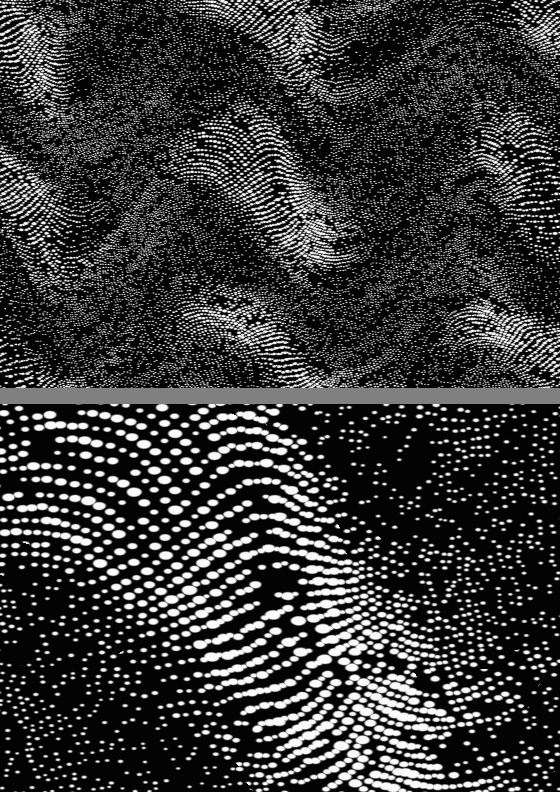
Top: the whole. Bottom: its middle third, enlarged.
This background is drawn by a Shadertoy shader. Its source:

```glsl
const float TAU = 6.28319;
const float WAVE_LENGTH = 0.71;
const float BAND_HEIGHT = 0.43;
const float GRID_DENSITY = 134.0;
const vec3 INK = vec3(0.012);
const vec3 CHALK = vec3(0.98);

float hash(vec2 p) {
    return fract(sin(dot(p, vec2(127.1, 311.7))) * 43758.5);
}

float noise(vec2 p) {
    vec2 i = floor(p);
    vec2 f = fract(p);
    f = f * f * (3.0 - 2.0 * f);
    return mix(mix(hash(i), hash(i + vec2(1, 0)), f.x),
               mix(hash(i + vec2(0, 1)), hash(i + vec2(1, 1)), f.x), f.y);
}

vec2 noise2(vec2 p) {
    return vec2(noise(p), noise(p + vec2(37.2, 91.7))) - 0.5;
}

// Bends space by broad swirls and fine ripples
vec2 swirl(vec2 p) {
    p += 0.085 * noise2(p * 4.5);
    return p + 0.010 * noise2(p * 21.0);
}

float wavePhase(float x) {
    return TAU * (x - 0.53) / WAVE_LENGTH;
}

// Height measured from the rolling wave
float waveLevel(vec2 p) {
    return p.y - 0.115 * cos(wavePhase(p.x));
}

float bandPhase(float level) {
    return TAU * (level - 0.5) / BAND_HEIGHT;
}

// Lattice coordinates, stretched where the bands open up
vec2 latticeCoord(vec2 p) {
    float level = waveLevel(p);
    float column = p.x + 0.034 * cos(wavePhase(p.x)) + 0.25 * level;
    float row = level - 0.020 * sin(bandPhase(level));
    return vec2(column, row) * GRID_DENSITY;
}

// Light falls on the descending side of each wave, veined along the flow
float bandLight(vec2 p) {
    float level = waveLevel(p);
    float slope = 0.5 + 0.5 * sin(wavePhase(p.x));
    float crest = 0.5 + 0.5 * cos(bandPhase(level));
    float patches = noise(p * 7.0 + 13.0) - 0.5;
    float veins = noise(vec2(p.x * 4.0, level * 22.0)) - 0.5;
    return smoothstep(0.03, 0.85, slope * crest + 0.4 * patches + 0.5 * veins);
}

// Some grains are left out, in streaks that follow the flow
float grainPresence(vec2 id, float light) {
    float streak = noise(id * vec2(0.06, 0.24)) - 0.5;
    float clump = noise(id * vec2(0.35, 0.5) + 43.0) - 0.5;
    float chance = mix(0.6, 0.95, light) + 0.55 * streak + 0.6 * clump;
    return step(hash(id + 5.3), chance);
}

float grainRadius(vec2 id, float light) {
    float beat = 1.0 + 0.3 * light * sin(id.x * 0.9 + id.y * 1.7);
    float variation = mix(0.8, 1.2, hash(id + 17.9));
    return mix(0.0012, 0.0029, light) * beat * variation;
}

float grainMask(vec2 offset, float radius, float blur) {
    float d = length(offset * vec2(0.66, 1.08)) - radius;
    return 1.0 - smoothstep(-blur, blur, d);
}

void mainImage(out vec4 fragColor, in vec2 fragCoord) {
    float pixel = 1.0 / iResolution.y;
    float blur = max(0.8 * pixel, 0.0009);
    vec2 p = swirl(fragCoord * pixel);
    vec2 q = latticeCoord(p);
    float light = bandLight(p);

    // Carries lattice offsets back to canvas units
    mat2 toCanvas = inverse(mat2(dFdx(q), dFdy(q))) * pixel;

    float coverage = 0.0;
    for (int y = -1; y <= 1; y++) {
        for (int x = -1; x <= 1; x++) {
            vec2 id = floor(q) + vec2(x, y);
            vec2 jitter = vec2(hash(id), hash(id + 71.3)) - 0.5;
            vec2 center = id + 0.5 + jitter * mix(0.5, 0.15, light);
            float grain = grainMask(toCanvas * (q - center), grainRadius(id, light), blur);
            coverage = max(coverage, grain * grainPresence(id, light));
        }
    }
    fragColor = vec4(mix(INK, CHALK, coverage), 1.0);
}
```
